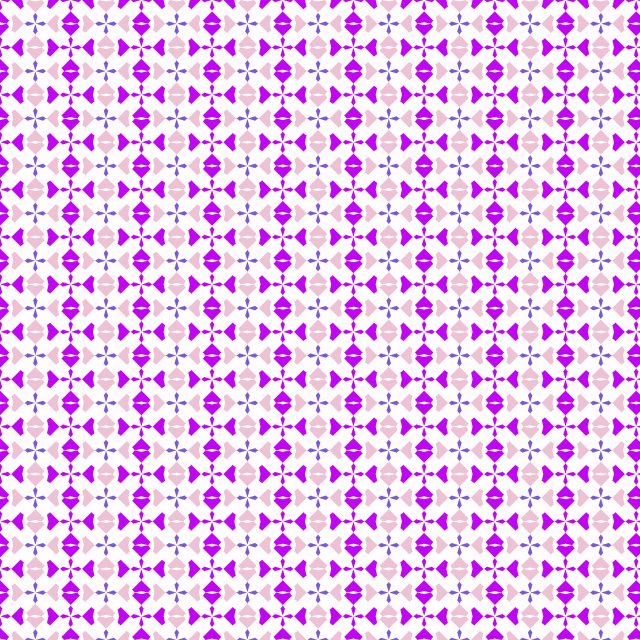
Reproduce this pattern procedurally as a Shadertoy shader.

```glsl
// Two interleaved lattices of four-petal crosses, each ringed by four notched hearts.
#define ROWS 13.5            // repeats down the canvas
#define COLUMNS 9.054        // repeats across the canvas
#define HEART_TIP 0.240      // distances from the motif centre, in row heights
#define HEART_NOTCH 0.469
#define HEART_SIDE vec2(0.434, 0.193)
#define HEART_BACK vec2(0.500, 0.140)
#define PETAL_SIDE vec2(0.164, 0.047)
#define PETAL_TIP 0.225
#define PAPER vec3(1.00, 0.994, 1.00)
#define PURPLE vec3(0.75, 0.02, 0.95)
#define PINK vec3(0.93, 0.76, 0.83)
#define BLUE vec3(0.48, 0.35, 0.84)

// Signed distance to the line a-b, positive on its left
float edge(vec2 p, vec2 a, vec2 b) {
    vec2 d = b - a;
    return dot(p - a, vec2(-d.y, d.x)) / length(d);
}

// Upper half of a heart pointing at the origin
float heart(vec2 p) {
    float front = edge(p, vec2(HEART_TIP, 0.0), HEART_SIDE);
    float shoulder = edge(p, HEART_SIDE, HEART_BACK);
    float back = edge(p, HEART_BACK, vec2(HEART_NOTCH, 0.0));
    return max(front, max(shoulder, back));
}

// Upper half of a slim kite, widest near its outer end
float petal(vec2 p) {
    vec2 root = vec2(0.025, 0.005);
    float inner = edge(p, root, PETAL_SIDE);
    float outer = edge(p, PETAL_SIDE, vec2(PETAL_TIP, 0.0));
    return max(root.x - p.x, max(inner, outer));
}

float coverage(float d, float pixel) {
    return clamp(0.5 - d / pixel, 0.0, 1.0);
}

// Paint one lattice of motifs, centred on multiples of the period
vec3 paintMotifs(vec3 color, vec2 p, vec2 period, vec3 heartColor, vec3 crossColor, float pixel) {
    vec2 q = abs(mod(p + 0.5 * period, period) - 0.5 * period);
    q = q.x > q.y ? q : q.yx;   // fold four arms into one
    color = mix(color, heartColor, coverage(heart(q), pixel));
    return mix(color, crossColor, coverage(petal(q), pixel));
}

void mainImage(out vec4 fragColor, in vec2 fragCoord) {
    vec2 p = fragCoord / iResolution.y * ROWS;   // one unit is one row
    float pixel = ROWS / iResolution.y;
    vec2 period = vec2(ROWS / COLUMNS, 1.0);

    // The second lattice sits half a period away in both directions
    vec3 color = paintMotifs(PAPER, p - vec2(0.0, 0.5), period, PURPLE, PURPLE, pixel);
    color = paintMotifs(color, p - vec2(0.5 * period.x, 0.0), period, PINK, BLUE, pixel);
    fragColor = vec4(color, 1.0);
}
```
